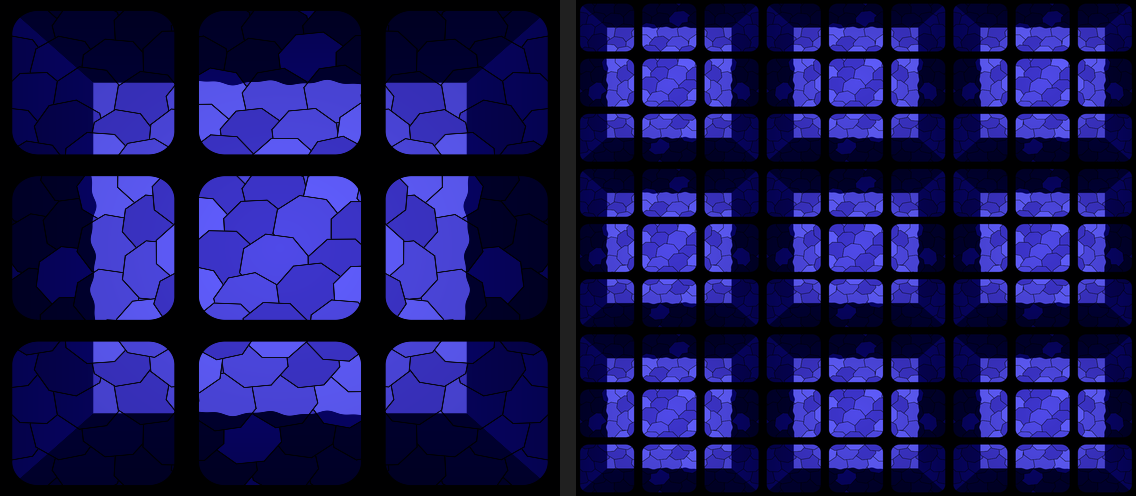
Left: one tile. Right: repeated 3 by 3.
Write a Shadertoy shader that draws this pattern.

```glsl
// Rounded window panes of overlapping blue stones: a lit square framed by dark walls.
#define PANES 3.0                      // repeats across and down
#define PANE_HALF 0.434                // half size of a pane, in cells
#define CORNER 0.14                    // corner radius of a pane
#define PITCH vec2(0.305, 0.205)       // spacing of stones
#define STONE_R 0.172                  // stone apothem
#define LINE 0.0028                    // half width of the joints
#define GROUT vec3(0.0, 0.0, 0.005)
#define DEEP vec3(0.22, 0.19, 0.74)
#define BRIGHT vec3(0.35, 0.34, 0.93)
#define WALL_DIM vec3(0.0, 0.0, 0.16)
#define WALL_BLUE vec3(0.02, 0.01, 0.31)

float hash(vec2 p) {
    return fract(sin(dot(p, vec2(127.1, 311.7))) * 43758.5453);
}

float roundedBox(vec2 p, float halfSize, float radius) {
    vec2 q = abs(p) - halfSize + radius;
    return length(max(q, 0.0)) + min(max(q.x, q.y), 0.0) - radius;
}

float octagon(vec2 p, float apothem) {
    p = abs(p);
    return max(max(p.x, p.y), (p.x + p.y) * 0.70711) - apothem;
}

// Overlapping stones, lower rows in front: x = tone from 0 to 1, y = joint ink
vec2 stones(vec2 p, float seed, float px) {
    float baseRow = floor(p.y / PITCH.y);
    vec2 result = vec2(0.5, 0.0);
    for (int j = 2; j >= -2; j--) {
        float row = baseRow + float(j);
        float stagger = 0.5 * mod(row, 2.0);
        float baseColumn = floor(p.x / PITCH.x - stagger);
        for (int i = -2; i <= 2; i++) {
            vec2 id = vec2(baseColumn + float(i), row);
            vec2 key = id + seed * vec2(17.0, 29.0);
            vec2 jitter = vec2(hash(key), hash(key + 5.3)) - 0.5;
            vec2 q = p - (id + 0.5 + vec2(stagger, 0.0) + jitter * vec2(0.22, 0.32)) * PITCH;
            float turn = 0.5 * (hash(key + 9.1) - 0.5);
            q = mat2(cos(turn), sin(turn), -sin(turn), cos(turn)) * q;
            float d = octagon(q, STONE_R * (0.96 + 0.1 * hash(key + 2.7)));
            float fill = 1.0 - smoothstep(-px, px, d);
            float joint = 1.0 - smoothstep(LINE - px * 0.5, LINE + px, abs(d));
            float tone = floor(hash(key + 13.9) * 3.0) * 0.5;
            result = mix(result, vec2(tone, 0.0), fill);
            result.y = max(result.y, joint);
        }
    }
    return result;
}

void mainImage(out vec4 fragColor, in vec2 fragCoord) {
    vec2 grid = fragCoord / iResolution.xy * PANES;
    float px = 0.5 * PANES / min(iResolution.x, iResolution.y);
    vec2 cell = mod(floor(grid), PANES) - 1.0;
    vec2 p = fract(grid) - 0.5;
    vec2 room = abs(cell + p);

    // Mirror corner panes and turn edge panes so they share one layout each
    vec2 q = p;
    float seed = 3.0;
    float wobble = 0.0;
    bool isCorner = abs(cell.x * cell.y) > 0.5;
    if (isCorner) {
        q = p * vec2(-cell.x, cell.y);
        seed = 1.0;
    } else if (abs(cell.x) + abs(cell.y) > 0.5) {
        q = abs(cell.y) > 0.5 ? p * cell.y : vec2(-p.y, p.x * cell.x);
        seed = 2.0;
        wobble = 0.012 * sin(q.x * 19.0) + 0.005 * sin(q.x * 43.0);
    }
    vec2 stone = stones(q, seed, px);

    // Lit square, brightest in the middle
    vec3 lit = mix(DEEP, BRIGHT, stone.x) * (1.09 - 0.1 * length(room));

    // Dark walls: corners split on the diagonal, edges vary by stone
    float side = smoothstep(-px, px, room.x - room.y);
    float blue = isCorner ? side : smoothstep(0.5, 1.0, stone.x);
    float reach = max(room.x, room.y);
    vec3 wall = mix(WALL_DIM, WALL_BLUE, blue) * (1.1 - 0.4 * max(reach - 1.0, 0.0));
    wall *= 0.9 + 0.2 * stone.x;

    float isWall = smoothstep(-px, px, reach - 1.0 + wobble);
    vec3 color = mix(lit, wall, isWall) * (1.0 - 0.88 * stone.y);

    // Black frame between panes
    float frame = smoothstep(-px, px, roundedBox(p, PANE_HALF, CORNER));
    fragColor = vec4(mix(color, GROUT, frame), 1.0);
}
```
